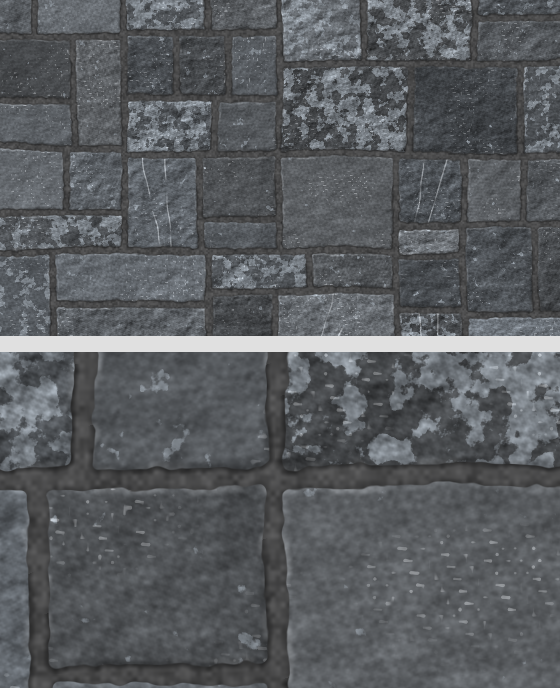
Top, the full canvas; bottom, a detail of the centre.
Write a WebGL 2 fragment shader that draws this texture.

```glsl
#version 300 es
precision highp float;
// Wall of blue-grey ashlar stones in irregular sizes, set in dark sandy mortar.

uniform vec2 u_resolution;
out vec4 outColor;

// Layout, in units of the canvas height
const vec2 WALL_LO = vec2(-0.07, -0.09);
const vec2 WALL_HI = vec2(1.80, 1.10);
const vec2 CORE_LO = vec2(0.83, 0.25);
const vec2 CORE_HI = vec2(1.18, 0.54);
const float SMALL_AREA = 0.035;
const float LARGE_AREA = 0.135;
const float JOINT = 0.0105;
const float CORNER = 0.005;
const float EDGE_WAVE = 0.010;
const float EDGE_CHIP = 0.005;
// Surface
const vec3 STONE_TINT = vec3(0.945, 1.0, 1.06);
const vec3 MORTAR = vec3(0.288, 0.288, 0.29);
const vec3 LICHEN = vec3(0.54, 0.57, 0.60);
const float DARK_STONE = 0.268;
const float LIGHT_STONE = 0.432;
const float LICHEN_SHARE = 0.2;
const float VEIN_SHARE = 0.1;

float hash(vec2 p) {
    return fract(sin(dot(p, vec2(127.1, 311.7))) * 43758.5);
}

float noise(vec2 p) {
    vec2 i = floor(p), f = fract(p);
    f = f * f * (3.0 - 2.0 * f);
    return mix(mix(hash(i), hash(i + vec2(1, 0)), f.x),
               mix(hash(i + vec2(0, 1)), hash(i + vec2(1, 1)), f.x), f.y);
}

float fbm(vec2 p) {
    float sum = 0.0, amp = 0.5;
    for (int i = 0; i < 5; i++) {
        sum += amp * noise(p);
        p = mat2(1.6, 1.2, -1.2, 1.6) * p + 7.3;
        amp *= 0.52;
    }
    return sum;
}

// Finds the stone cell around p: a pinwheel of five blocks, each split at random.
float findCell(vec2 p, out vec2 lo, out vec2 hi) {
    float id;
    lo = WALL_LO;
    hi = WALL_HI;
    if (p.x < CORE_HI.x && p.y < CORE_LO.y) { hi = vec2(CORE_HI.x, CORE_LO.y); id = 0.13; }
    else if (p.x > CORE_HI.x && p.y < CORE_HI.y) { lo.x = CORE_HI.x; hi.y = CORE_HI.y; id = 0.37; }
    else if (p.x > CORE_LO.x && p.y > CORE_HI.y) { lo = vec2(CORE_LO.x, CORE_HI.y); id = 0.59; }
    else if (p.x < CORE_LO.x) { lo.y = CORE_LO.y; hi.x = CORE_LO.x; id = 0.71; }
    else { lo = CORE_LO; hi = CORE_HI; id = 0.91; }
    for (int i = 0; i < 7; i++) {
        vec2 size = hi - lo;
        if (size.x * size.y < mix(SMALL_AREA, LARGE_AREA, hash(vec2(id, 1.0)))
            && max(size.x, size.y) < 0.52) break;
        int axis = size.x > size.y * mix(1.0, 1.8, hash(vec2(id, 2.0))) ? 0 : 1;
        float cut = lo[axis] + size[axis] * mix(0.32, 0.68, hash(vec2(id, 3.0)));
        bool upper = p[axis] > cut;
        if (upper) lo[axis] = cut; else hi[axis] = cut;
        id = hash(vec2(id, upper ? 4.0 : 5.0));
    }
    return id;
}

vec3 stoneColor(vec2 p, vec2 q, float id) {
    vec2 s = p + 40.0 * vec2(id, hash(vec2(id, 6.0)));
    float tone = mix(DARK_STONE, LIGHT_STONE, hash(vec2(id, 7.0)));
    tone += 0.12 * (fbm(s * 7.0) - 0.48);
    vec3 col = tone * mix(STONE_TINT, vec3(1.0), 0.4 * hash(vec2(id, 8.0)));

    // Crumbly lichen on some stones, faint pale traces on the rest
    float flakes = fbm(s * 42.0) + 0.22 * (noise(s * 6.0) - 0.5) + 0.16 * (noise(s * 130.0) - 0.5);
    float limit = hash(vec2(id, 9.0)) < LICHEN_SHARE ? mix(0.40, 0.52, hash(vec2(id, 10.0))) : 0.74;
    col = mix(col, LICHEN, 0.75 * smoothstep(limit, limit + 0.08, flakes));

    // Split-face relief lit from the upper left
    vec2 r = s * vec2(27.0, 33.0);
    float slope = fbm(r) - fbm(r + vec2(-0.10, 0.16));
    col *= 1.0 + slope * mix(0.8, 2.2, hash(vec2(id, 11.0)));
    col *= 0.9 + 0.2 * noise(s * 210.0);

    // Pale specks
    float speck = smoothstep(0.78, 0.92, noise(s * 165.0)) * smoothstep(0.45, 0.75, noise(s * 11.0));
    col += 0.2 * speck;

    // Thin quartz veins
    if (hash(vec2(id, 12.0)) < VEIN_SHARE) {
        for (float k = 0.0; k < 2.0; k++) {
            float a = mix(-0.5, 0.2, hash(vec2(id, 13.0))) + 0.13 * k;
            float line = abs(dot(q, vec2(cos(a), sin(a))) + 0.05 * k - 0.02 + 0.008 * (noise(s * 18.0) - 0.5));
            col += 0.25 * smoothstep(0.0035, 0.0005, line) * smoothstep(0.25, 0.6, noise(s * 22.0 + k));
        }
    }
    return col;
}

void main() {
    vec2 p = gl_FragCoord.xy / u_resolution.y;
    float px = 1.0 / u_resolution.y;
    vec2 bent = p + 0.014 * (vec2(noise(p * 4.0), noise(p * 4.0 + 31.0)) - 0.5);
    vec2 lo, hi;
    float id = findCell(bent, lo, hi);

    // Rough squared outline, slightly tilted
    vec2 q = bent - 0.5 * (lo + hi);
    vec2 halfSize = 0.5 * (hi - lo) - JOINT;
    q += q.yx * 0.03 * (vec2(hash(vec2(id, 14.0)), hash(vec2(id, 15.0))) - 0.5);
    vec2 e = abs(q) - halfSize + CORNER;
    float d = length(max(e, 0.0)) + min(max(e.x, e.y), 0.0) - CORNER;
    d += EDGE_WAVE * (fbm(p * 14.0 + 20.0 * id) - 0.5) + EDGE_CHIP * (noise(p * 80.0) - 0.5);

    // Worn rims: pale on top and left, shaded below
    vec3 stone = stoneColor(p, q, id);
    float lit = clamp(dot(q / halfSize, vec2(-0.35, 0.9)), -1.0, 1.0);
    float rim = smoothstep(-0.008, -0.001, d);
    stone *= 1.0 + rim * (0.2 * lit - 0.02);
    stone += 0.09 * rim * smoothstep(0.5, 0.75, noise(p * 55.0 + id));

    // Sandy mortar with shadow against the stones
    float grain = 0.6 * noise(p * 190.0) + 0.4 * noise(p * 80.0);
    vec3 mortar = MORTAR * (0.72 + 0.58 * grain);
    float depth = lit < 0.0 ? 0.36 : 0.15;
    mortar *= 1.0 - depth * smoothstep(0.007, 0.0, d);

    outColor = vec4(mix(stone, mortar, smoothstep(-px, px, d)), 1.0);
}
```
